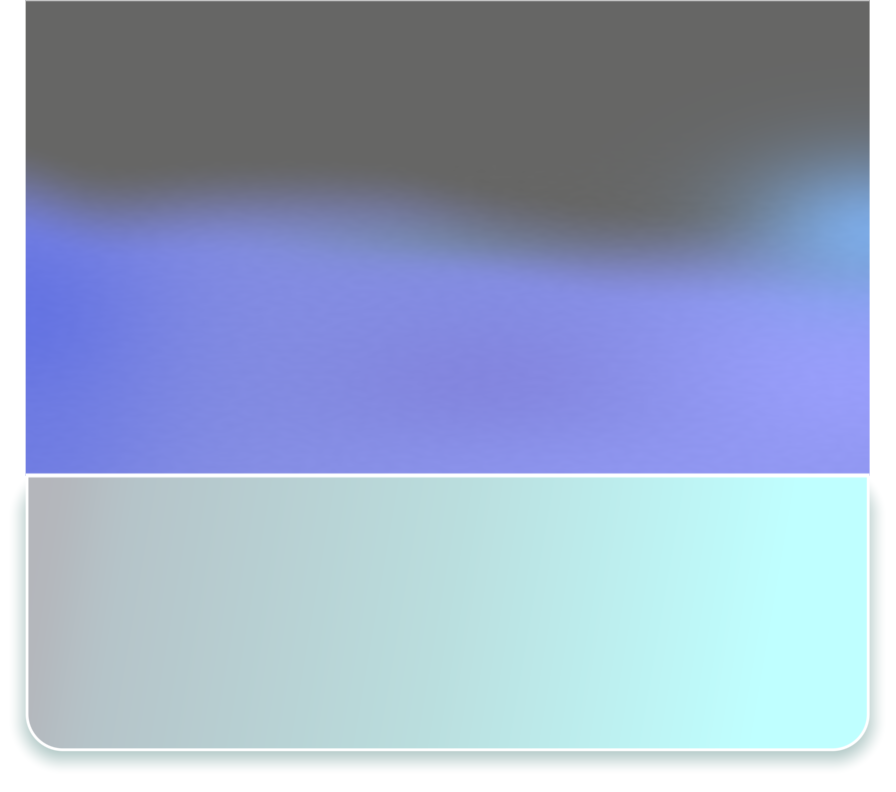
Write a WebGL 2 fragment shader that draws this background.

```glsl
#version 300 es
precision highp float;

uniform vec2 u_resolution;
out vec4 outColor;

const vec3 WHITE = vec3(1.0);
const vec3 CHARCOAL = vec3(0.400, 0.400, 0.396);
const vec3 PERIWINKLE = vec3(0.515, 0.550, 0.885);
const vec3 COBALT = vec3(0.385, 0.445, 0.885);
const vec3 LAVENDER = vec3(0.600, 0.620, 0.985);
const vec3 VIOLET = vec3(0.510, 0.515, 0.865);
const vec3 SKY = vec3(0.490, 0.680, 0.920);
const vec3 TEAL = vec3(0.460, 0.560, 0.690);
const vec3 SHADOW = vec3(0.660, 0.760, 0.750);

// Panel bounds in units of the canvas height
const float LEFT = 0.0324;
const float RIGHT = 1.0980;
const float BASE = 0.0516;
const float DIVIDER = 0.3997;
const float CORNER = 0.047;

vec2 hashGradient(vec2 cell) {
  float h = fract(sin(dot(cell, vec2(127.1, 311.7))) * 43758.5);
  return vec2(cos(6.2832 * h), sin(6.2832 * h));
}

float gradientNoise(vec2 p) {
  vec2 i = floor(p), f = fract(p);
  vec2 s = f * f * f * (f * (f * 6.0 - 15.0) + 10.0);
  vec2 e = vec2(1.0, 0.0);
  float a = dot(hashGradient(i), f);
  float b = dot(hashGradient(i + e.xy), f - e.xy);
  float c = dot(hashGradient(i + e.yx), f - e.yx);
  float d = dot(hashGradient(i + e.xx), f - e.xx);
  return mix(mix(a, b, s.x), mix(c, d, s.x), s.y);
}

float glow(vec2 p, vec2 center, vec2 radius) {
  vec2 d = (p - center) / radius;
  return exp(-dot(d, d));
}

float bell(float x, float center, float width) {
  float d = (x - center) / width;
  return exp(-d * d);
}

float boxDistance(vec2 p, vec2 low, vec2 high, float radius) {
  vec2 d = abs(p - 0.5 * (low + high)) - 0.5 * (high - low) + radius;
  return length(max(d, 0.0)) + min(max(d.x, d.y), 0.0) - radius;
}

float coverage(float dist, float soft) {
  return 1.0 - smoothstep(-soft, soft, dist);
}

// Blurred colour field under a dark, wavy upper bank
vec3 auroraColor(vec2 p) {
  vec3 color = PERIWINKLE;
  color = mix(color, COBALT, 0.95 * glow(p, vec2(0.01, 0.60), vec2(0.19, 0.16)));
  color = mix(color, COBALT, 0.45 * glow(p, vec2(0.03, 0.41), vec2(0.16, 0.10)));
  color = mix(color, VIOLET, 0.85 * glow(p, vec2(0.63, 0.52), vec2(0.20, 0.08)));
  color = mix(color, LAVENDER, 0.95 * glow(p, vec2(1.08, 0.53), vec2(0.27, 0.16)));
  color = mix(color, LAVENDER, 0.40 * glow(p, vec2(0.80, 0.40), vec2(0.40, 0.06)));
  color = mix(color, TEAL, 0.65 * glow(p, vec2(0.58, 0.70), vec2(0.20, 0.035)));
  float edge = 0.715 - 0.05 * smoothstep(0.45, 0.85, p.x)
    + 0.035 * bell(p.x, 0.0, 0.09) + 0.014 * bell(p.x, 0.34, 0.16);
  edge += 0.006 * gradientNoise(p * vec2(7.0, 4.0));
  color = mix(color, CHARCOAL, smoothstep(edge - 0.055, edge + 0.075, p.y));
  color = mix(color, SKY, 0.95 * glow(p, vec2(1.11, 0.705), vec2(0.17, 0.095)));
  float grain = gradientNoise(p * vec2(60.0, 150.0));
  return color + 0.009 * grain * (1.0 - smoothstep(0.72, 0.85, p.y));
}

// Slanted grey to aqua ramp
vec3 cardColor(vec2 p) {
  float x = p.x - 0.17 * (p.y - 0.22);
  vec3 color = mix(vec3(0.705, 0.715, 0.735), vec3(0.710, 0.765, 0.785), smoothstep(0.03, 0.15, x));
  color = mix(color, vec3(0.730, 0.870, 0.870), clamp((x - 0.13) / 0.43, 0.0, 1.0));
  return mix(color, vec3(0.750, 1.0, 1.0), clamp((x - 0.56) / 0.42, 0.0, 1.0));
}

void main() {
  vec2 p = gl_FragCoord.xy / u_resolution.y;
  float soft = 0.9 / u_resolution.y;

  // Page and the card's drop shadow
  vec2 low = vec2(LEFT, BASE);
  vec2 high = vec2(RIGHT, DIVIDER + 0.003);
  float fall = boxDistance(p + vec2(0.0, 0.008), low, high, CORNER);
  vec3 color = mix(WHITE, SHADOW, 0.9 * (1.0 - smoothstep(-0.016, 0.023, fall)));

  // Lower card with a white rim
  float card = boxDistance(p, low, vec2(RIGHT, DIVIDER + 0.1), CORNER);
  float body = coverage(card, soft) * coverage(p.y - DIVIDER, soft);
  vec3 face = mix(WHITE, cardColor(p), coverage(card + 0.0035, soft));
  color = mix(color, face, body);

  // Upper panel, dividing line and pale top edge
  float panel = boxDistance(p, vec2(LEFT, DIVIDER), vec2(RIGHT, 1.0), 0.0);
  color = mix(color, auroraColor(p), coverage(panel, soft));
  float inside = coverage(max(LEFT - p.x, p.x - RIGHT), soft);
  color = mix(color, WHITE, inside * coverage(abs(p.y - DIVIDER) - 0.0025, 1.4 * soft));
  color = mix(color, vec3(0.78), inside * coverage(0.9985 - p.y, soft));
  outColor = vec4(color, 1.0);
}
```
